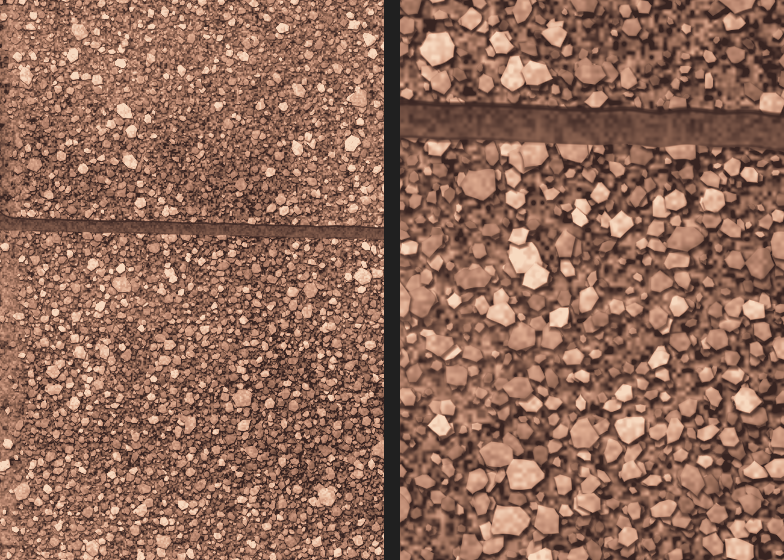
Left, the full canvas; right, a detail of the centre.
Give the GLSL for this texture, as a WebGL 1 fragment shader.

```glsl
precision highp float;
// Two washed concrete slabs with angular exposed pebbles and a narrow joint.
uniform vec2 u_resolution;

// Tones run from 0 (INK) to 5 (CREAM).
const vec3 INK = vec3(0.215, 0.14, 0.13);
const vec3 UMBER = vec3(0.43, 0.30, 0.25);
const vec3 CLAY = vec3(0.59, 0.42, 0.34);
const vec3 TAN = vec3(0.73, 0.53, 0.44);
const vec3 PEACH = vec3(0.87, 0.67, 0.56);
const vec3 CREAM = vec3(0.97, 0.85, 0.75);

const float JOINT_Y = 0.600;
const float JOINT_SLOPE = -0.025;
const float JOINT_HALF = 0.0105;
const float BORDER_WIDTH = 0.052;
const float SAND_TONE = 1.6;
const float SAND_CONTRAST = 5.2;
const float STONE_CONTRAST = 1.7;
const float STAIN_CONTRAST = 1.15;
const float SHADOW_OFFSET = 0.0016;
const float SHADOW_DEPTH = 0.72;
const float TAU = 6.28318;

float hash(vec2 p) {
  vec3 q = fract(vec3(p.xyx) * 0.1031);
  q += dot(q, q.yzx + 33.33);
  return fract((q.x + q.y) * q.z);
}

float noise(vec2 p) {
  vec2 i = floor(p), f = fract(p);
  f = f * f * (3.0 - 2.0 * f);
  return mix(mix(hash(i), hash(i + vec2(1, 0)), f.x),
             mix(hash(i + vec2(0, 1)), hash(i + vec2(1, 1)), f.x), f.y);
}

vec3 ramp(float t) {
  vec3 c = mix(INK, UMBER, clamp(t, 0.0, 1.0));
  c = mix(c, CLAY, clamp(t - 1.0, 0.0, 1.0));
  c = mix(c, TAN, clamp(t - 2.0, 0.0, 1.0));
  c = mix(c, PEACH, clamp(t - 3.0, 0.0, 1.0));
  return mix(c, CREAM, clamp(t - 4.0, 0.0, 1.0));
}

// Distance to an irregular six-sided pebble.
float pebble(vec2 q, float radius, vec2 id) {
  float turn = hash(id + 3.7) * TAU, d = -1.0;
  vec2 axis = vec2(cos(turn), sin(turn));
  q = vec2(dot(q, axis), dot(q, vec2(-axis.y, axis.x)));
  q.y *= mix(1.0, 1.5, hash(id + 8.1));
  for (int i = 0; i < 6; i++) {
    float k = float(i);
    float a = (k + 0.65 * hash(id + k * 5.3)) * TAU / 6.0;
    float side = radius * mix(0.72, 1.0, hash(id + k * 2.9 + 40.0));
    d = max(d, dot(q, vec2(cos(a), sin(a))) - side);
  }
  return max(d, 0.8 * (length(q) - 1.08 * radius));
}

// How much of the aggregate is exposed at a place.
float exposure(vec2 p) {
  float lower = 1.0 - step(JOINT_Y + JOINT_SLOPE * p.x, p.y);
  float edge = BORDER_WIDTH * mix(0.6, 1.0, lower);
  float inner = smoothstep(0.25 * edge, 1.25 * edge, p.x);
  float patches = 0.75 + 0.5 * noise(p * 9.0 + 4.0);
  return mix(0.2, 1.0, inner) * mix(0.68, 1.0, lower) * patches;
}

// Scatters one size class of pebbles over the tone below it.
float scatter(float tone, vec2 p, float cell, float chance, vec2 radii,
              vec2 tones, float grain, float soft, float seed) {
  vec2 home = floor(p / cell);
  for (int j = -1; j <= 1; j++) {
    for (int i = -1; i <= 1; i++) {
      vec2 id = home + vec2(i, j) + seed;
      vec2 jitter = vec2(hash(id + 0.3), hash(id + 17.9));
      vec2 centre = (id - seed + 0.1 + 0.8 * jitter) * cell;
      if (hash(id + 61.7) < chance * exposure(centre)) {
        float radius = cell * mix(radii.x, radii.y, pow(hash(id + 29.3), 1.5));
        vec2 q = p - centre;
        float d = pebble(q, radius, id);
        float shade = pebble(q + vec2(-0.5, 1.0) * SHADOW_OFFSET, radius, id);
        tone = mix(tone, 0.0, SHADOW_DEPTH * (1.0 - smoothstep(-soft, 0.0022, shade)));
        float face = mix(tones.x, tones.y, hash(id + 90.1));
        face += 0.4 * dot(q, vec2(-0.5, 0.85)) / radius + grain * STONE_CONTRAST;
        face -= 0.35 * smoothstep(-0.25 * radius, 0.0, d);
        tone = mix(tone, face, 1.0 - smoothstep(-soft, soft, d));
      }
    }
  }
  return tone;
}

void main() {
  vec2 p = gl_FragCoord.xy / u_resolution.y;
  float soft = max(0.0006, 0.5 / u_resolution.y);
  float fine = noise(p * 370.0) - 0.5;
  float coarse = noise(p * 170.0 + 31.0) - 0.5;
  float broad = 0.7 * noise(p * 4.5 + 2.0) + 0.3 * noise(p * 13.0) - 0.5;
  float jointLine = JOINT_Y + JOINT_SLOPE * p.x;
  float upper = step(jointLine, p.y);
  float border = 1.0 - smoothstep(0.3, 1.2, p.x / BORDER_WIDTH);

  // Sandy ground, smoother and pitted along the left border.
  float tone = SAND_TONE + 0.3 * upper + 0.9 * border;
  tone += SAND_CONTRAST * mix(1.0, 0.6, border) * (0.65 * fine + 0.45 * coarse);
  tone -= 1.6 * border * smoothstep(0.68, 0.85, noise(p * 85.0));

  // Pebbles from grit to the few large stones.
  vec2 w = p + 0.0022 * (vec2(noise(p * 110.0), noise(p * 110.0 + 50.0)) - 0.5);
  float grain = 0.7 * fine + 0.5 * coarse;
  tone = scatter(tone, w, 0.0090, 0.72, vec2(0.27, 0.46), vec2(1.7, 4.2), grain, soft, 11.0);
  tone = scatter(tone, w, 0.0150, 0.76, vec2(0.30, 0.48), vec2(2.3, 4.7), grain, soft, 137.0);
  tone = scatter(tone, w, 0.0235, 0.68, vec2(0.29, 0.46), vec2(2.9, 5.0), grain, soft, 271.0);
  tone = scatter(tone, w, 0.0520, 0.24, vec2(0.23, 0.36), vec2(3.8, 5.1), grain, soft, 419.0);

  // Broad stains and shade at the lower right and far left.
  tone += STAIN_CONTRAST * broad;
  tone -= 0.8 * exp(-14.0 * dot(p - vec2(0.56, 0.22), p - vec2(0.56, 0.22)));
  tone -= 1.1 * upper * (1.0 - smoothstep(0.0, 0.03, p.x));

  // Recessed joint with a flared left end and dark broken lips.
  float wobble = 0.0025 * (noise(vec2(p.x * 55.0, 7.0)) - 0.5);
  float rise = p.y - jointLine + wobble;
  float halfWidth = JOINT_HALF + upper * 0.012 * exp(-p.x / 0.012);
  float d = abs(rise) - halfWidth;
  float lip = 1.0 - smoothstep(0.0005, 0.0025, abs(d));
  float groove = 1.0 + 0.9 * fine + 0.7 * coarse - 0.25 * rise / halfWidth;
  tone = mix(tone, groove, 1.0 - smoothstep(-soft, soft, d));
  float broken = smoothstep(0.25, 0.6, noise(vec2(p.x * 40.0, 19.0)));
  tone = mix(tone, 0.1, lip * mix(0.55 * broken, 0.85, upper));

  gl_FragColor = vec4(ramp(tone), 1.0);
}
```
